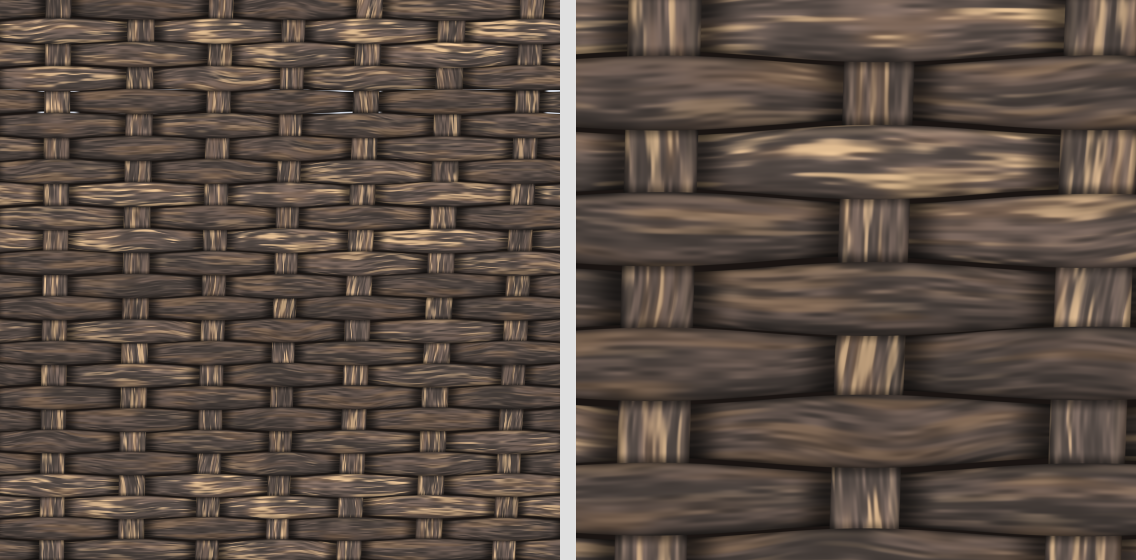
Left, the full canvas; right, a detail of the centre.
Reproduce this texture procedurally as a WebGL 1 fragment shader.

```glsl
precision highp float;
// Woven rattan: flat horizontal strands pass over and under upright stakes.
// Each pixel is painted back to front: gap, lower strands, stake, upper strands.
// Stretched value noise gives the grain; hashes vary the wear of each strand.

uniform vec2 u_resolution;

const float ROWS = 23.44;        // strands per canvas height, before foreshortening
const float ROW_SQUEEZE = 1.31;  // extra rows gained towards the bottom
const float ROW_START = -0.305;
const vec2 STAKE_START = vec2(0.111, 0.098);   // first stake, top and bottom
const vec2 STAKE_PITCH = vec2(0.139, 0.1326);  // stake spacing, top and bottom
const float STAKE_HALF = 0.165;  // half width, in stake spacings
const float STRAND_END = 0.39;   // half heights, in row spacings
const float STRAND_MID = 0.545;
const float SLIT_ROW = 4.0;      // row with light showing through its gaps

const vec3 GAP = vec3(0.10, 0.08, 0.07);
const vec3 PALE = vec3(0.80, 0.82, 0.86);
const vec3 DARK = vec3(0.27, 0.238, 0.222);
const vec3 MID = vec3(0.385, 0.325, 0.295);
const vec3 BROWN = vec3(0.45, 0.35, 0.27);
const vec3 TAN = vec3(0.68, 0.57, 0.44);

float hash(vec2 p) {
  return fract(sin(dot(p, vec2(127.1, 311.7))) * 43758.5);
}

float noise(vec2 p) {
  vec2 i = floor(p);
  vec2 f = p - i;
  f = f * f * (3.0 - 2.0 * f);
  vec2 e = vec2(1.0, 0.0);
  return mix(mix(hash(i), hash(i + e.xy), f.x),
             mix(hash(i + e.yx), hash(i + e.xx), f.x), f.y);
}

// Long fibres: "along" runs with the strip, "across" spans -1 to 1
vec3 grain(float along, float across, float seed, float wear) {
  vec2 offset = vec2(seed * 37.0, seed * 91.0);
  float bend = across + 0.7 * noise(vec2(along * 1.6, 3.0) + offset);
  float broad = noise(vec2(along * 2.0, bend * 2.2) + offset);
  float streak = noise(vec2(along * 2.6, bend * 4.2) + offset + 11.0);
  float fine = noise(vec2(along * 7.0, bend * 8.5) + offset + 23.0);
  vec3 color = mix(DARK, MID, smoothstep(0.2, 0.8, 0.6 * broad + 0.4 * fine));
  color = mix(color, BROWN, 0.6 * smoothstep(0.45, 0.85, 0.5 * streak + 0.5 * broad));
  color = mix(color, TAN, wear * smoothstep(0.5, 0.85, 0.68 * streak + 0.32 * fine));
  return color * (0.88 + 0.24 * fine);
}

// Lens-shaped strand of one row, centred over every second stake
vec3 paintStrand(vec3 under, float row, vec2 weave, float blur) {
  float odd = mod(row + 1.0, 2.0);
  float center = 2.0 * floor((weave.x - odd) * 0.5 + 0.5) + odd;
  float s = weave.x - center;
  float seed = hash(vec2(center + 3.0, row + 5.0));
  float bulge = cos(1.5708 * s);
  float halfHeight = mix(STRAND_END, STRAND_MID, bulge * bulge);
  float y = row - weave.y + 0.05 * (seed - 0.5);
  float v = y / halfHeight;

  float rowWear = hash(vec2(row, 7.3));
  float wear = mix(0.15, 1.0, smoothstep(0.3, 0.8, 0.65 * rowWear + 0.35 * seed));
  vec3 color = grain(s, v, seed, wear);
  color *= 0.92 + 0.22 * wear;

  // Rounded body, lit upper rim, and shadow where it dives under a stake
  float rim = smoothstep(0.66, 0.84, v) * (1.0 - smoothstep(0.84, 1.0, v));
  color *= 1.06 - 0.5 * pow(min(abs(v), 1.0), 5.0) + 0.07 * v;
  color += TAN * rim * bulge * (0.08 + 0.25 * wear * noise(vec2(s * 4.0, seed * 50.0)));
  color *= mix(0.42, 1.0, smoothstep(STAKE_HALF, STAKE_HALF + 0.2, 1.0 - abs(s)));
  return mix(under, color, smoothstep(-blur, blur, halfHeight - abs(y)));
}

vec3 paintStake(vec3 under, float stake, vec2 weave, float row, float blur) {
  float d = weave.x - stake;
  float v = d / STAKE_HALF;
  float seed = hash(vec2(stake + 17.0, floor(row * 0.5) + 29.0));
  vec3 color = grain(weave.y * 0.35, v * 1.2, seed, 0.8) * (1.06 + 0.22 * seed);
  float edge = min(abs(v), 1.0);
  color *= 1.0 - 0.5 * pow(edge, 8.0);
  color += TAN * 0.12 * smoothstep(0.6, 0.78, edge) * (1.0 - smoothstep(0.78, 0.92, edge));
  color *= 1.0 - 0.5 * smoothstep(0.28, 0.5, abs(weave.y - row));
  return mix(under, color, smoothstep(-blur, blur, STAKE_HALF - abs(d)));
}

void main() {
  vec2 p = gl_FragCoord.xy / u_resolution;
  float t = 1.0 - p.y;

  // Weave coordinates: stakes at whole x, rows at whole y counted downwards
  float pitch = mix(STAKE_PITCH.x, STAKE_PITCH.y, t);
  float u = (p.x - mix(STAKE_START.x, STAKE_START.y, t)) / pitch;
  u -= 0.05 * sin(1.57 * u - 1.2);
  vec2 weave = vec2(u, (ROW_SQUEEZE * t + ROWS) * t + ROW_START);
  float row = floor(weave.y + 0.5);
  float stake = floor(u + 0.5);
  vec2 blur = 0.8 * vec2(1.0 / pitch, ROWS) / u_resolution;

  // Gap, with a few pale slits
  float fromSlit = abs(abs(weave.y - SLIT_ROW) - 0.47);
  float slit = smoothstep(0.5, 0.65, noise(vec2(u * 2.0, row * 3.0 + 8.0)));
  vec3 color = mix(GAP, PALE, slit * (1.0 - smoothstep(0.03, 0.08, fromSlit)));

  // The nearest stake decides which rows lie below it and which above
  float ownOver = mod(row + stake, 2.0);
  for (int j = -1; j <= 1; j++) {
    float over = mod(ownOver + float(j) + 2.0, 2.0);
    if (over < 0.5) color = paintStrand(color, row + float(j), weave, blur.y);
  }
  color = paintStake(color, stake, weave, row, blur.x);
  for (int j = -1; j <= 1; j++) {
    float over = mod(ownOver + float(j) + 2.0, 2.0);
    if (over > 0.5) color = paintStrand(color, row + float(j), weave, blur.y);
  }
  gl_FragColor = vec4(color, 1.0);
}
```
